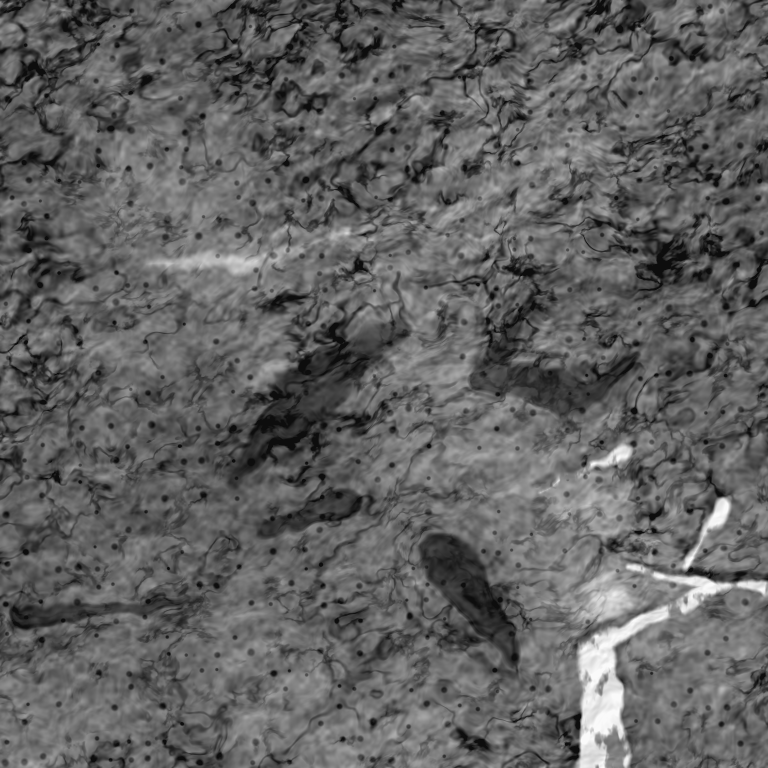
This texture is drawn by a three.js fragment shader. Its source:

```glsl
varying vec2 vUv;

float hash(vec2 p) {
  return fract(sin(dot(p, vec2(127.1, 311.7))) * 43758.5453);
}

float noise(vec2 p) {
  vec2 i = floor(p), f = fract(p);
  f = f * f * (3.0 - 2.0 * f);
  return mix(mix(hash(i), hash(i + vec2(1.0, 0.0)), f.x),
             mix(hash(i + vec2(0.0, 1.0)), hash(i + 1.0), f.x), f.y);
}

float fbm(vec2 p) {
  float sum = 0.0, gain = 0.533;
  for (int i = 0; i < 4; i++) {
    sum += gain * noise(p);
    p = mat2(1.6, 1.2, -1.2, 1.6) * p + 7.3;
    gain *= 0.5;
  }
  return sum;
}

// Distance to a stroke whose radius tapers from ra to rb
float stroke(vec2 p, vec2 a, vec2 b, float ra, float rb) {
  vec2 ab = b - a;
  float t = clamp(dot(p - a, ab) / dot(ab, ab), 0.0, 1.0);
  return length(p - a - ab * t) - mix(ra, rb, t);
}

// Bright mineral: a stem with forked branches
float veinDistance(vec2 p) {
  vec2 fork = vec2(0.785, 0.155), tip = vec2(0.94, 0.237);
  float d = stroke(p, vec2(0.78, -0.02), fork, 0.036, 0.022);
  d = min(d, stroke(p, fork, tip, 0.012, 0.008));
  d = min(d, stroke(p, tip, vec2(1.02, 0.23), 0.009, 0.007));
  d = min(d, stroke(p, vec2(0.82, 0.262), tip, 0.003, 0.007));
  d = min(d, stroke(p, vec2(0.935, 0.345), vec2(0.895, 0.265), 0.009, 0.002));
  return min(d, stroke(p, vec2(0.70, 0.36), vec2(0.81, 0.415), 0.002, 0.010));
}

// Dark hollows torn into the surface
float gashDistance(vec2 p) {
  float d = stroke(p, vec2(0.51, 0.59), vec2(0.40, 0.50), 0.014, 0.034);
  d = min(d, stroke(p, vec2(0.40, 0.50), vec2(0.31, 0.38), 0.032, 0.006));
  d = min(d, stroke(p, vec2(0.61, 0.51), vec2(0.74, 0.485), 0.018, 0.024));
  d = min(d, stroke(p, vec2(0.74, 0.485), vec2(0.82, 0.53), 0.022, 0.002));
  d = min(d, stroke(p, vec2(0.69, 0.61), vec2(0.61, 0.51), 0.006, 0.016));
  d = min(d, stroke(p, vec2(0.35, 0.325), vec2(0.44, 0.350), 0.010, 0.022));
  d = min(d, stroke(p, vec2(0.60, 0.25), vec2(0.67, 0.15), 0.032, 0.014));
  return min(d, stroke(p, vec2(0.02, 0.20), vec2(0.27, 0.225), 0.012, 0.006));
}

float relief(vec2 p) {
  vec2 grain = vec2(0.9 * p.x + 0.44 * p.y, 0.9 * p.y - 0.44 * p.x);
  return fbm(grain * vec2(27.0, 40.0));
}

void main() {
  vec2 p = vUv;
  vec2 warp = vec2(fbm(p * 7.0), fbm(p * 7.0 + 31.0)) - 0.5;
  vec2 jitter = vec2(noise(p * 48.0), noise(p * 48.0 + 17.0)) - 0.5;
  vec2 q = p + 0.06 * warp + 0.009 * jitter;

  // Rough crust and smoother worn plains
  float rough = smoothstep(0.34, 0.62, fbm(p * 4.5 + 3.0) + 0.18 * (p.y - 0.45));
  rough *= smoothstep(0.04, 0.20, length((q - vec2(0.54, 0.40)) * vec2(1.0, 0.7)));
  rough *= smoothstep(0.03, 0.09, length((q - vec2(0.22, 0.76)) * vec2(0.5, 1.3)));

  // Broad tone, slanting light and fine grain
  float tone = 0.455 + 0.30 * (fbm(p * 5.0 + 12.0) - 0.5) - 0.05 * rough;
  float slope = relief(q) - relief(q + vec2(-0.0025, 0.0045));
  tone += slope * mix(0.45, 0.95, rough);
  tone += 0.13 * (noise(p * 150.0) - 0.5) + 0.09 * (noise(p * 85.0 + 5.0) - 0.5);

  // Broken cracks at three scales
  for (int i = 0; i < 3; i++) {
    float scale = 8.0 * pow(2.2, float(i));
    vec2 c = mat2(0.9, -0.6, 0.44, 1.2) * q * scale + 9.0 * float(i);
    float crack = 1.0 - smoothstep(0.0, 0.012 + scale * 0.0028, abs(fbm(c) - 0.5));
    float broken = smoothstep(0.40, 0.68, noise(p * scale * 0.8 + 40.0));
    tone -= crack * broken * mix(0.15, 0.25, rough);
  }

  // Scattered pits
  vec2 cell = floor(p * 44.0);
  vec2 center = 0.3 + 0.4 * vec2(hash(cell), hash(cell + 8.0));
  float radius = 0.10 + 0.14 * hash(cell + 21.0);
  float pit = 1.0 - smoothstep(radius * 0.4, radius * 1.3, length(fract(p * 44.0) - center));
  tone -= 0.24 * pit * step(0.74, hash(cell + 55.0));

  // Gashes with dark rims and layers flowing along them
  float gash = gashDistance(q);
  float layers = noise(vec2(gash * 130.0, dot(p, vec2(9.0, 13.0))));
  float nearGash = 1.0 - smoothstep(0.01, 0.045, gash);
  tone += nearGash * 0.22 * (layers - 0.55);
  tone *= 1.0 - 0.46 * (1.0 - smoothstep(-0.006, 0.005, gash));
  tone -= 0.14 * (1.0 - smoothstep(0.001, 0.005, abs(gash))) * noise(p * 24.0);

  // Pale halo, then veins with shadowed upper edges
  vec2 v = p + 0.022 * warp + 0.008 * jitter;
  float halo = 1.0 - smoothstep(0.04, 0.16, length(q - vec2(0.80, 0.29)));
  tone += halo * (0.04 + 0.30 * smoothstep(0.40, 0.72, fbm(p * 14.0)));
  float shadow = 1.0 - smoothstep(-0.004, 0.004, veinDistance(v + vec2(0.006, -0.011)));
  tone -= 0.22 * shadow * smoothstep(0.3, 0.6, noise(p * 18.0));
  float erosion = 0.018 * (fbm(p * vec2(36.0, 22.0)) - 0.45);
  float vein = 1.0 - smoothstep(-0.004, 0.004, veinDistance(v) + erosion);
  float fleck = smoothstep(0.56, 0.72, fbm(p * vec2(50.0, 28.0) + 4.0));
  tone = mix(tone, 0.92 + 0.6 * slope - 0.42 * fleck, vein);

  // Faint pale ledge across the upper left
  float ledge = min(stroke(v, vec2(0.19, 0.66), vec2(0.34, 0.658), 0.001, 0.008),
                    stroke(v, vec2(0.34, 0.658), vec2(0.45, 0.70), 0.008, 0.004));
  tone += 0.24 * (1.0 - smoothstep(-0.004, 0.008, ledge + erosion));

  gl_FragColor = vec4(vec3(clamp(tone, 0.05, 0.98)), 1.0);
}
```
